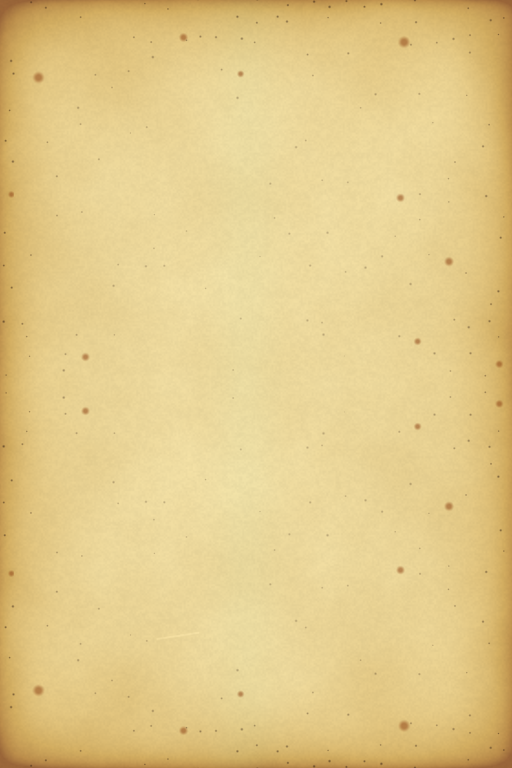
Give the GLSL for this texture, as a WebGL 2 fragment shader.

```glsl
#version 300 es
precision highp float;
// Aged parchment: pale mottled centre, browned borders, rust stains and fine specks.

uniform vec2 u_resolution;
out vec4 outColor;

// Paper tones, from clean to burnt
const vec3 CREAM = vec3(0.935, 0.862, 0.632);
const vec3 STRAW = vec3(0.885, 0.775, 0.505);
const vec3 OCHRE = vec3(0.820, 0.675, 0.375);
const vec3 TAN   = vec3(0.730, 0.550, 0.290);
const vec3 UMBER = vec3(0.600, 0.395, 0.220);
const vec3 RUST  = vec3(0.560, 0.270, 0.090);
const vec3 INK   = vec3(0.200, 0.120, 0.070);

// Lengths are in canvas heights, ages in steps of the tone ramp
const float BURN_WIDTH = 0.050;
const float RIM_WIDTH = 0.008;
const vec2 BURN_AGE = vec2(2.15, 2.05);
const vec2 RIM_AGE = vec2(0.35, 0.95);
const float MOTTLE_AGE = 1.15;
const float GRAIN = 0.030;
const float FOLD_X = 0.48;

float hash(vec2 p) {
  vec3 q = fract(vec3(p.xyx) * 0.1031);
  q += dot(q, q.yzx + 33.33);
  return fract((q.x + q.y) * q.z);
}

float noise(vec2 p) {
  vec2 cell = floor(p);
  vec2 f = fract(p);
  f = f * f * (3.0 - 2.0 * f);
  float low = mix(hash(cell), hash(cell + vec2(1, 0)), f.x);
  float high = mix(hash(cell + vec2(0, 1)), hash(cell + vec2(1, 1)), f.x);
  return mix(low, high, f.y);
}

float fbm(vec2 p) {
  float sum = 0.0;
  float weight = 0.5;
  for (int i = 0; i < 5; i++) {
    sum += weight * noise(p);
    p = mat2(1.6, 1.2, -1.2, 1.6) * p + 17.3;
    weight *= 0.5;
  }
  return sum;
}

vec3 paperTone(float age) {
  vec3 tone = mix(CREAM, STRAW, clamp(age, 0.0, 1.0));
  tone = mix(tone, OCHRE, clamp(age - 1.0, 0.0, 1.0));
  tone = mix(tone, TAN, clamp(age - 2.0, 0.0, 1.0));
  return mix(tone, UMBER, clamp(age - 3.0, 0.0, 1.0));
}

// One soft dot in some cells of a grid; returns its coverage
float dots(vec2 p, float cellSize, float radius, float chance, float seed) {
  vec2 cell = floor(p / cellSize);
  vec2 key = cell + seed;
  vec2 centre = 0.2 + 0.6 * vec2(hash(key + 3.1), hash(key + 8.7));
  float size = radius * mix(0.5, 1.2, hash(key + 5.3));
  float d = length(p - (cell + centre) * cellSize);
  float blur = 0.7 / u_resolution.y;
  float present = step(hash(key + 1.9), chance);
  return present * (1.0 - smoothstep(size * 0.4 - blur, size + blur, d));
}

float segmentDistance(vec2 p, vec2 a, vec2 b) {
  vec2 ab = b - a;
  return length(p - a - ab * clamp(dot(p - a, ab) / dot(ab, ab), 0.0, 1.0));
}

void main() {
  vec2 p = gl_FragCoord.xy / u_resolution.y;
  float aspect = u_resolution.x / u_resolution.y;
  vec2 border = min(p, vec2(aspect, 1.0) - p);
  vec2 folded = vec2(abs(p.x - FOLD_X * aspect), abs(p.y - 0.5));

  // Browning that grows toward the borders, with an uneven front
  float ragged = fbm(p * 7.0 + 4.0);
  vec2 burn = BURN_AGE * exp(-border / BURN_WIDTH) * mix(0.75, 1.25, ragged);
  vec2 rim = RIM_AGE * exp(-border / RIM_WIDTH);
  float age = burn.x + burn.y + rim.x + rim.y;

  // Cloudy mottling, partly mirrored about the folds
  float clouds = mix(fbm(folded * 8.0 + 21.0), fbm(p * 6.0 + 9.0), 0.4);
  age += MOTTLE_AGE * (clouds - 0.42);
  age += 0.30 * exp(-dot(folded - vec2(0.18, 0.40), folded - vec2(0.18, 0.40)) / 0.006);
  vec3 color = paperTone(age);
  color *= 1.0 + 0.04 * (0.48 - clouds);

  // Faint greenish band along the vertical fold
  float band = exp(-folded.x * folded.x / 0.0016);
  color += band * vec3(-0.008, 0.008, 0.012);

  // Fibre grain and a pale crease
  float grain = noise(p * 420.0) + 0.6 * noise(p * vec2(150.0, 210.0)) - 0.8;
  color *= 1.0 + GRAIN * grain;
  float crease = segmentDistance(p, vec2(0.205, 0.168), vec2(0.258, 0.176));
  color += 0.035 * (1.0 - smoothstep(0.0003, 0.0022, crease));

  // Rust stains and dark specks, denser near the borders
  float nearEdge = exp(-min(border.x, border.y) / 0.07);
  vec2 scatter = vec2(p.x, folded.y);
  float stain = dots(scatter, 0.07, 0.007, 0.04 + 0.30 * nearEdge, 31.0);
  float speck = dots(scatter, 0.023, 0.0016, 0.10 + 0.25 * nearEdge, 67.0);
  color = mix(color, RUST, 0.55 * stain);
  color = mix(color, INK, speck * mix(0.25, 0.60, nearEdge));

  outColor = vec4(clamp(color, 0.0, 1.0), 1.0);
}
```
